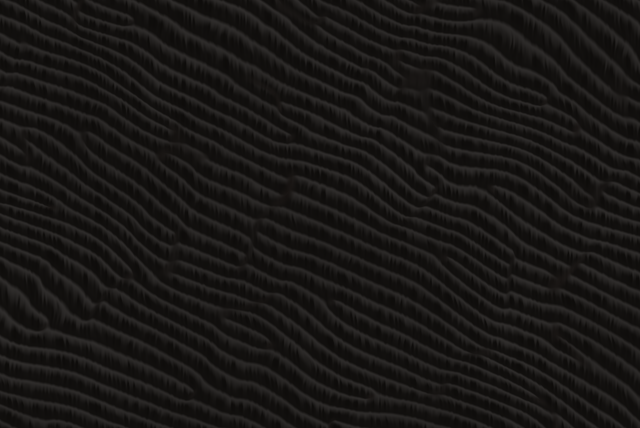
Write a Shadertoy shader that draws this pattern.

```glsl
// Dark furry ripples that run down to the right, fork and end like sand ridges.
// Phasor noise (a sum of randomly phased wave packets) gives the ridge phase;
// a one-sided profile with fine vertical strands shades each ridge.

const float TAU = 6.2831853;

const vec3 VALLEY = vec3(0.067, 0.060, 0.054);
const vec3 CREST  = vec3(0.176, 0.167, 0.162);
const vec3 RUST   = vec3(0.010, 0.002, 0.000);  // warm tint where ridges break

const float RIDGE_FREQ   = 27.0;   // ridges per canvas height
const float RIDGE_TILT   = 0.48;   // slope of the ridges, radians
const float TILT_JITTER  = 0.18;   // tilt spread between wave packets
const float PACKET_SIZE  = 0.18;   // cell size and packet radius
const int   PACKETS      = 2;      // wave packets per cell
const float WARP_FREQ    = 5.0;
const float WARP_AMOUNT  = 0.030;
const float STRAND_FREQ  = 215.0;  // strand noise cells per canvas height
const float STRAND_STRETCH = 20.0; // noise frequency along a strand

// Integer hash: cell and seed to three values in 0..1
vec3 hash3(vec2 cell, int seed) {
    uvec3 v = uvec3(ivec3(ivec2(cell), seed));
    v = v * 1664525u + 1013904223u;
    v.x += v.y * v.z; v.y += v.z * v.x; v.z += v.x * v.y;
    v ^= v >> 16u;
    v.x += v.y * v.z; v.y += v.z * v.x; v.z += v.x * v.y;
    return vec3(v >> 8u) / 16777216.0;
}

// Smooth value noise in 0..1
float valueNoise(vec2 p, int seed) {
    vec2 i = floor(p), f = fract(p);
    f = f * f * (3.0 - 2.0 * f);
    float bottom = mix(hash3(i, seed).x, hash3(i + vec2(1, 0), seed).x, f.x);
    float top = mix(hash3(i + vec2(0, 1), seed).x, hash3(i + vec2(1, 1), seed).x, f.x);
    return mix(bottom, top, f.y);
}

// Complex sum of wave packets: its angle is the ridge phase, its length the order
vec2 ridgePhasor(vec2 p) {
    vec2 home = floor(p / PACKET_SIZE);
    vec2 sum = vec2(0.0);
    for (int y = -1; y <= 1; y++)
    for (int x = -1; x <= 1; x++)
    for (int k = 0; k < PACKETS; k++) {
        vec2 cell = home + vec2(x, y);
        vec3 place = hash3(cell, k + 11);
        float turn = hash3(cell, k + 31).x - 0.5;
        vec2 offset = p - (cell + place.xy) * PACKET_SIZE;
        float falloff = max(0.0, 1.0 - dot(offset, offset) / (PACKET_SIZE * PACKET_SIZE));
        float tilt = RIDGE_TILT + 2.0 * TILT_JITTER * turn;
        vec2 downhill = -vec2(sin(tilt), cos(tilt));
        float angle = TAU * (RIDGE_FREQ * dot(downhill, offset) + place.z);
        sum += falloff * falloff * falloff * vec2(cos(angle), sin(angle));
    }
    return sum;
}

void mainImage(out vec4 fragColor, in vec2 fragCoord) {
    vec2 p = fragCoord / iResolution.y;

    // Ridge phase: 0 at the upper edge of a crest, growing downwards
    vec2 sway = vec2(valueNoise(p * WARP_FREQ, 1), valueNoise(p * WARP_FREQ, 2)) - 0.5;
    vec2 phasor = ridgePhasor(p + 2.0 * WARP_AMOUNT * sway + 3.0);
    float phase = fract(atan(phasor.y, phasor.x) / TAU + 1.0);
    float order = smoothstep(0.0, 0.3, length(phasor));

    // Vertical strands, slightly bent, faded out when finer than a pixel
    float lean = 0.010 * valueNoise(p * 22.0, 3);
    vec2 hair = vec2((p.x + lean) * STRAND_FREQ, p.y * STRAND_STRETCH);
    float visible = 1.0 - smoothstep(0.7, 1.5, STRAND_FREQ / iResolution.y);
    float strand = mix(0.5, valueNoise(hair, 4), visible);
    float fine = mix(0.5, valueNoise(hair * vec2(0.8, 1.5), 5), visible);

    // Soft upper edge, then a ragged fringe hanging into the valley
    float rise = smoothstep(0.0, 0.20, phase - 0.06 * fine);
    float fringe = 1.0 - smoothstep(0.22, 0.50 + 0.42 * strand, phase);
    float height = rise * fringe;
    float underside = smoothstep(0.18, 0.42, phase);
    height *= 1.0 - 0.45 * underside * (1.0 - fine);
    height = mix(0.22, height, order);

    // Strands through the valleys and slow changes of brightness
    float hanging = underside * (1.0 - smoothstep(0.8, 1.0, phase));
    height += 0.26 * (strand - 0.5) * (0.3 + 0.7 * hanging);
    height *= 0.90 + 0.20 * valueNoise(p * 5.0, 6);

    vec3 color = mix(VALLEY, CREST, height);
    color += RUST * (1.0 - order) * valueNoise(p * 9.0, 7);
    fragColor = vec4(color, 1.0);
}
```
